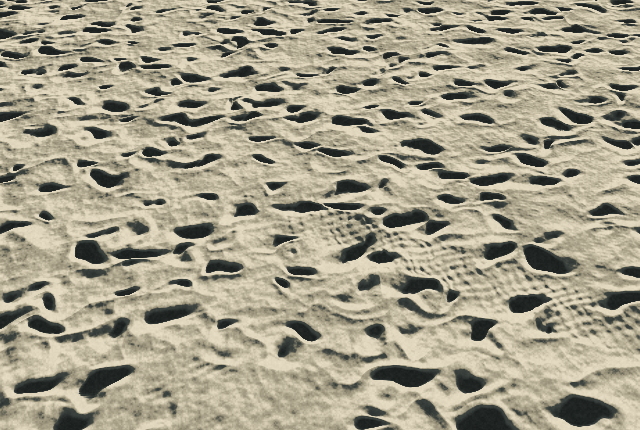
This texture is drawn by a Shadertoy shader. Its source:

```glsl
#define HORIZON 1.8       // height of the vanishing line, in canvas heights
#define TILT 2.0          // foreshortening of the ground
#define CELLS 12.0        // footprint cells per ground unit
#define DENSITY 0.90      // share of cells that hold a footprint
#define PIT_DEPTH 0.22
#define RIM_HEIGHT 0.025
#define SUN_SLOPE 0.40    // rise over run of the sunlight
#define SUN_DIR normalize(vec2(0.45, 0.9))
#define TRACK_DIR vec2(0.881, -0.472)
#define PARALLAX 0.3
#define GRAIN 0.16
#define SHADOW_STEPS 18

const vec2 PIT_GRID = vec2(0.92, 1.15);
const vec3 DEEP_SHADE = vec3(0.12, 0.14, 0.135);
const vec3 SOFT_SHADE = vec3(0.23, 0.255, 0.24);
const vec3 DULL_SAND = vec3(0.59, 0.56, 0.465);
const vec3 LIT_SAND = vec3(0.885, 0.845, 0.75);

float hash(vec2 p) {
    return fract(sin(dot(p, vec2(127.1, 311.7))) * 43758.5453);
}

float noise(vec2 p) {
    vec2 i = floor(p), f = fract(p);
    f = f * f * (3.0 - 2.0 * f);
    return mix(mix(hash(i), hash(i + vec2(1, 0)), f.x),
               mix(hash(i + vec2(0, 1)), hash(i + vec2(1, 1)), f.x), f.y);
}

// Sharp crests along the middle level of the noise
float ridge(float n) {
    return 1.0 - sqrt(0.003 + (2.0 * n - 1.0) * (2.0 * n - 1.0));
}

mat2 rotation(float a) {
    float c = cos(a), s = sin(a);
    return mat2(c, s, -s, c);
}

// Strength of the tyre track at a ground point
float trackMask(vec2 p) {
    float across = dot(p, vec2(-TRACK_DIR.y, TRACK_DIR.x));
    float band = 1.0 - smoothstep(0.4, 0.9, abs(across - 16.0));
    return band * smoothstep(-2.0, 1.0, p.x);
}

// Elongated pits with low shoulders, one per occupied cell
float footprints(vec2 p) {
    vec2 base = floor(p);
    float pit = 0.0, rim = 0.0;
    for (int j = -1; j <= 1; j++)
    for (int i = -1; i <= 1; i++) {
        vec2 cell = base + vec2(i, j);
        vec2 place = (cell + 0.5) / PIT_GRID;
        float keep = DENSITY * mix(0.35, 1.0, smoothstep(13.4, 15.8, place.y));
        keep *= 1.0 - 0.85 * trackMask(place);
        if (hash(cell + 7.3) > keep) continue;
        float kind = hash(cell + 31.7);
        vec2 jitter = vec2(hash(cell + 3.1), hash(cell + 19.9)) - 0.5;
        vec2 q = rotation((kind - 0.62) * 1.5) * (p - cell - 0.5 - 0.7 * jitter);
        float size = mix(0.55, 1.2, fract(kind * 17.0));
        q.y += 0.6 * (fract(kind * 73.0) - 0.5) * q.x * q.x / size;
        float d = length(q / (size * vec2(0.50, 0.31)));
        float depth = PIT_DEPTH * size * mix(0.6, 1.0, fract(kind * 41.0));
        pit = min(pit, -depth * (1.0 - smoothstep(0.15, 1.05, d)));
        float r = (d - 1.1) / 0.38;
        rim = max(rim, RIM_HEIGHT * size * exp(-r * r));
    }
    return pit + rim;
}

// Sand surface: swells, crests, footprints, tyre treads and wind ripples
float height(vec2 p) {
    vec2 warp = vec2(noise(p * 1.9 + 5.0), noise(p * 1.9 + 47.0)) - 0.5;
    float lumps = noise(rotation(1.1) * p * 3.7);
    float crumbs = noise(rotation(0.7) * p * 9.0);
    float track = trackMask(p);
    float h = footprints((p + 0.5 * warp + 0.1 * (lumps - 0.5)) * PIT_GRID);
    h += 0.20 * noise(rotation(0.5) * p * 0.9);
    float swell = noise(rotation(-0.35) * p * vec2(1.3, 2.0) + warp);
    h += 0.085 * (1.0 - 0.6 * track) * ridge(swell);
    h += 0.022 * (1.0 - 0.6 * track) * ridge(lumps);
    h += 0.016 * crumbs + 0.007 * noise(rotation(0.3) * p * 19.0);
    vec2 tread = vec2(dot(p, TRACK_DIR), dot(p, vec2(-TRACK_DIR.y, TRACK_DIR.x)));
    tread = 22.0 * tread + 5.0 * warp + 1.5 * crumbs;
    h += 0.022 * track * (0.3 + 0.7 * lumps) * sin(tread.x) * sin(tread.y);
    float windy = (1.0 - smoothstep(13.8, 15.6, p.y)) * (1.0 - smoothstep(-2.0, 1.0, p.x));
    h += 0.008 * windy * sin(dot(p, vec2(-17.0, 15.0)) + 9.0 * warp.x);
    return h;
}

void mainImage(out vec4 fragColor, in vec2 fragCoord) {
    vec2 uv = (fragCoord - vec2(0.5 * iResolution.x, 0.0)) / iResolution.y;

    // Ground point in cell units, shifted by the relief
    float drop = HORIZON - uv.y;
    vec2 ground = CELLS * vec2(uv.x, TILT) / drop;
    float footprint = CELLS * TILT / (drop * drop * iResolution.y);
    vec2 p = ground;
    for (int i = 0; i < 3; i++) p = ground - vec2(0.0, PARALLAX * height(p));

    // Cast shadow: how far the relief rises above the sun ray
    float h = height(p), cover = -1.0;
    for (int i = 0; i < SHADOW_STEPS; i++) {
        float t = 0.03 + 0.8 * pow(float(i) / float(SHADOW_STEPS), 1.4);
        cover = max(cover, height(p + SUN_DIR * t) - h - SUN_SLOPE * t);
    }
    float blur = 0.012 + 0.15 * footprint;
    float shadow = smoothstep(-0.2 * blur, blur, cover);

    // Direct light from the slope along the sun direction
    float e = max(0.022, 0.5 * footprint);
    float slope = (height(p + SUN_DIR * e) - height(p - SUN_DIR * e)) / (2.0 * e);
    float light = (SUN_SLOPE - slope)
                / sqrt((1.0 + slope * slope) * (1.0 + SUN_SLOPE * SUN_SLOPE));

    // Sand grain
    float grain = 0.6 * noise(uv * 310.0) + 0.4 * noise(uv * 140.0 + 9.0) - 0.5;
    light += GRAIN * grain;

    vec3 sand = mix(SOFT_SHADE, DULL_SAND, smoothstep(-0.08, 0.18, light));
    sand = mix(sand, LIT_SAND, smoothstep(0.06, 0.64, light));
    vec3 shade = mix(SOFT_SHADE, DEEP_SHADE, smoothstep(0.0, 0.05, cover));
    vec3 color = mix(sand, shade, shadow) + 0.06 * grain;
    fragColor = vec4(color, 1.0);
}
```
